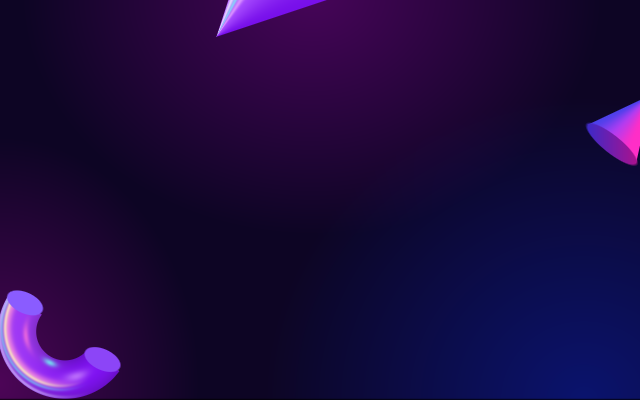
A WebGL 1 fragment shader for this background:

```glsl
precision highp float;
// Dark violet backdrop with soft glows, two glossy cones and an iridescent half ring.
uniform vec2 u_resolution;

// Antialiased coverage of a signed distance (negative inside).
float fill(float d) {
  return clamp(0.5 - d * u_resolution.y, 0.0, 1.0);
}

// Signed distance to the line a-b, positive on its right-hand side.
float side(vec2 p, vec2 a, vec2 b) {
  vec2 d = normalize(b - a);
  return dot(p - a, vec2(d.y, -d.x));
}

// Approximate distance to an ellipse whose major axis points along dir.
float ellipse(vec2 p, vec2 center, vec2 dir, vec2 radii) {
  vec2 q = p - center;
  q = vec2(dot(q, dir), dot(q, vec2(-dir.y, dir.x)));
  return (length(q / radii) - 1.0) * radii.y;
}

float glow(vec2 p, vec2 center, vec2 radii) {
  return max(0.0, 1.0 - length((p - center) / radii));
}

// Bell curve around a center.
float bump(float x, float center, float width) {
  float t = (x - center) / width;
  return exp(-t * t);
}

vec3 backdrop(vec2 p) {
  vec3 c = vec3(0.05, 0.02, 0.14);
  c += vec3(0.23, 0.0, 0.21) * glow(p, vec2(0.78, 1.02), vec2(0.73, 0.61));
  c += vec3(0.25, 0.0, 0.20) * glow(p, vec2(0.0, 0.04), vec2(0.50, 0.62));
  c += vec3(-0.01, 0.055, 0.29) * glow(p, vec2(1.46, 0.0), vec2(0.80, 0.76));
  return c;
}

// Cone entering from the top, shaded across the angle at its tip.
vec3 topCone(vec3 c, vec2 p) {
  vec2 tip = vec2(0.541, 0.908);
  float l = side(p, tip, vec2(0.571, 1.0));
  float r = -side(p, tip, vec2(0.817, 1.0));
  float t = l / max(l + r, 0.0001);
  vec3 body = mix(vec3(0.66, 0.30, 1.0), vec3(0.47, 0.06, 0.92), smoothstep(0.25, 1.0, t));
  body = mix(body, vec3(0.92, 0.88, 1.0), 0.9 * bump(t, 0.09, 0.07));
  body = mix(body, vec3(0.50, 0.90, 0.97), 0.8 * bump(t, 0.19, 0.05));
  body = mix(body, vec3(0.92, 0.66, 1.0), 0.7 * bump(t, 0.30, 0.06));
  return mix(c, body, fill(max(-l, -r)));
}

// Cone at the right edge with its open base facing the viewer.
vec3 rightCone(vec3 c, vec2 p) {
  vec2 a = vec2(1.469, 0.688), b = vec2(1.590, 0.591), apex = vec2(1.628, 0.763);
  float l = side(p, a, apex);
  float r = -side(p, b, apex);
  float t = clamp(l / max(l + r, 0.0001), 0.0, 1.0);
  vec3 body = mix(vec3(0.30, 0.25, 0.92), vec3(0.68, 0.24, 0.95), smoothstep(0.0, 0.45, t));
  body = mix(body, vec3(1.0, 0.18, 0.78), smoothstep(0.3, 0.85, t));
  c = mix(c, body, fill(max(max(-l, -r), side(p, a, b))));
  float along = clamp((p.x - a.x) / (b.x - a.x), 0.0, 1.0);
  vec3 base = mix(vec3(0.24, 0.16, 0.78), vec3(0.66, 0.07, 0.56), along);
  return mix(c, base, fill(ellipse(p, 0.5 * (a + b), normalize(b - a), vec2(0.079, 0.022))));
}

// Half ring: a runs from the left cap to the right one, s across the tube.
vec3 halfRing(vec3 c, vec2 p) {
  vec2 center = vec2(0.1625, 0.171), axis = vec2(0.807, -0.59);
  vec2 q = p - center;
  vec2 h = vec2(dot(q, axis), dot(q, vec2(axis.y, -axis.x)));
  float radius = 0.12, tube = 0.048;
  float a = atan(h.y, -h.x);
  float s = (length(q) - radius) / tube;

  vec3 body = mix(vec3(0.62, 0.22, 0.96), vec3(0.50, 0.07, 0.95), smoothstep(0.8, 2.8, a));
  body *= 1.0 - 0.18 * s * s;
  // Long reflections that fade towards the right cap.
  float fade = 1.0 - smoothstep(1.5, 2.7, a);
  float lane = 0.42 - 0.18 * a;
  body = mix(body, vec3(0.98, 0.55, 0.88), 0.75 * fade * bump(s, lane + 0.18, 0.22));
  body = mix(body, vec3(0.98, 0.88, 0.76), 0.85 * fade * bump(s, lane + 0.30, 0.10));
  body = mix(body, vec3(0.45, 0.80, 0.96), 0.65 * fade * bump(s, lane + 0.50, 0.09));
  body = mix(body, vec3(0.82, 0.72, 1.0), 0.7 * fade * bump(s, 0.92, 0.10));
  // Short glints on the inner bend.
  body = mix(body, vec3(0.45, 0.92, 0.95), 0.85 * bump(s, -0.70, 0.16) * bump(a, 1.75, 0.20));
  body = mix(body, vec3(1.0, 0.45, 0.85), 0.7 * bump(s, -0.45, 0.15) * bump(a, 0.75, 0.35));
  body = mix(body, vec3(0.85, 0.62, 1.0), 0.6 * bump(s, -0.1, 0.25) * bump(a, 2.45, 0.25));
  c = mix(c, body, fill(max((abs(s) - 1.0) * tube, -h.y)));

  for (int i = 0; i < 2; i++) {
    float k = float(i);
    vec2 cap = center + axis * radius * (2.0 * k - 1.0) + vec2(-0.003, 0.001);
    float d = ellipse(p, cap, vec2(0.906, -0.423), vec2(0.048, 0.026));
    vec3 face = mix(vec3(0.54, 0.36, 1.0), vec3(0.55, 0.27, 0.97), k);
    c = mix(c, face, fill(d));
  }
  return c;
}

void main() {
  vec2 p = gl_FragCoord.xy / u_resolution * vec2(1.6, 1.0);
  vec3 c = backdrop(p);
  c = topCone(c, p);
  c = rightCone(c, p);
  c = halfRing(c, p);
  // Thin dark line along the bottom edge.
  c *= mix(0.35, 1.0, smoothstep(0.001, 0.005, p.y));
  gl_FragColor = vec4(c, 1.0);
}
```
